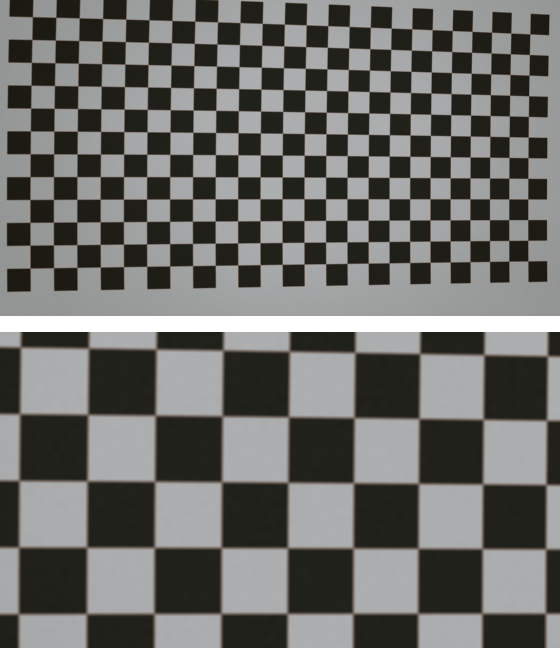
Top, the full canvas; bottom, a detail of the centre.
A Shadertoy shader for this pattern:

```glsl
// Softly lit checkerboard sheet, 25 by 13 cells, in mild perspective with lens bend.

const vec2 CELLS = vec2(25.0, 13.0);
const vec3 PAPER_LIT = vec3(0.672, 0.680, 0.685);
const vec3 PAPER_DIM = vec3(0.575, 0.585, 0.582);
const vec3 INK_LIT = vec3(0.130, 0.130, 0.110);
const vec3 INK_DIM = vec3(0.105, 0.098, 0.070);
const vec3 FRINGE = vec3(0.045, 0.005, -0.015);

vec2 hashGradient(vec2 cell) {
    vec2 h = vec2(dot(cell, vec2(127.1, 311.7)), dot(cell, vec2(269.5, 183.3)));
    return 2.0 * fract(sin(h) * 43758.5) - 1.0;
}

float gradientNoise(vec2 p) {
    vec2 i = floor(p), f = fract(p);
    vec2 blend = f * f * f * (f * (f * 6.0 - 15.0) + 10.0);
    float a = dot(hashGradient(i), f);
    float b = dot(hashGradient(i + vec2(1, 0)), f - vec2(1, 0));
    float c = dot(hashGradient(i + vec2(0, 1)), f - vec2(0, 1));
    float d = dot(hashGradient(i + vec2(1, 1)), f - vec2(1, 1));
    return mix(mix(a, b, blend.x), mix(c, d, blend.x), blend.y);
}

// Canvas position to board position: columns from the left, rows from the top.
vec2 boardCoord(vec2 p) {
    float bend = p.y - 0.306;
    float left = 0.022 + 0.019 * bend * bend;
    float top = 1.0207 - p.x * (0.0262 + 0.0072 * p.x);
    float bottom = 0.0760 + 0.0188 * p.x;
    float s = p.x - left;
    float column = s * (13.453 + 0.4023 * s * s);
    return vec2(column, CELLS.y * (top - p.y) / (top - bottom));
}

// Coverage of every second unit cell, from index first to index last.
float stripes(float x, float first, float last, float soft) {
    float index = first + 2.0 * round((x - 0.5 - first) * 0.5);
    float center = clamp(index, first, last) + 0.5;
    return smoothstep(-soft, soft, 0.5 - abs(x - center));
}

// Dark cells lie where column and row are both even or both odd.
float checker(vec2 board, vec2 cells, float soft) {
    float even = stripes(board.x, 0.0, cells.x - 1.0, soft)
               * stripes(board.y, 0.0, cells.y - 1.0, soft);
    float odd = stripes(board.x, 1.0, cells.x - 2.0, soft)
              * stripes(board.y, 1.0, cells.y - 2.0, soft);
    return min(even + odd, 1.0);
}

void mainImage(out vec4 fragColor, in vec2 fragCoord) {
    vec2 p = fragCoord / iResolution.y;
    float soft = max(0.045, 11.0 / iResolution.y);
    float ink = checker(boardCoord(p), CELLS, soft);

    // Light falls off toward the corners, with faint cloudy unevenness.
    float falloff = smoothstep(0.2, 1.1, length((p - vec2(0.95, 0.55)) * vec2(1.0, 1.2)));
    float shade = clamp(falloff + 0.12 * gradientNoise(p * 4.0), 0.0, 1.0);
    vec3 paper = mix(PAPER_LIT, PAPER_DIM, shade);
    vec3 dark = mix(INK_LIT, INK_DIM, shade);

    // Warm fringe along the cell edges and a light grain.
    vec3 color = mix(paper, dark, ink) + FRINGE * 4.0 * ink * (1.0 - ink);
    color += 0.012 * gradientNoise(p * 110.0);
    fragColor = vec4(color, 1.0);
}
```
